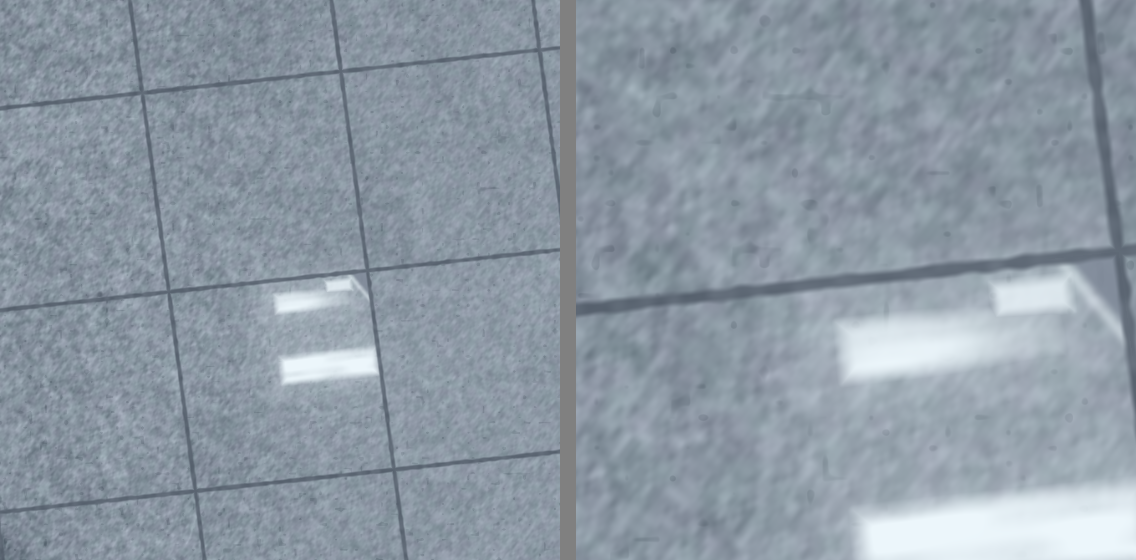
Left, the full canvas; right, a detail of the centre.
A Shadertoy shader for this texture:

```glsl
// Tilted grey speckled floor tiles with dark grout and two soft window reflections.

const vec2 GRID_ORIGIN = vec2(0.6563, 0.5169);   // one grout crossing
const vec2 TILE_RIGHT = vec2(0.3548, 0.0384);    // step to the next column
const vec2 TILE_UP = vec2(-0.0475, 0.3555);      // step to the next row
const float TILE_SIZE = 0.357;
const float GROUT_HALF_WIDTH = 0.0036;
const float GROUT_SOFTNESS = 0.0022;
const float GRAIN_FREQ = 150.0;
const float GRAIN_CONTRAST = 0.17;
const float MOTTLE_CONTRAST = 0.07;
const float TILE_VARIATION = 0.018;
const vec3 STONE = vec3(0.540, 0.587, 0.634);
const vec3 GROUT = vec3(0.345, 0.385, 0.435);
const vec3 GLARE = vec3(0.925, 0.965, 0.985);
const vec3 CHIP = vec3(0.50, 0.54, 0.60);

float hash(vec2 p) {
    return fract(sin(dot(p, vec2(127.1, 311.7))) * 43758.5453);
}

float noise(vec2 p) {
    vec2 i = floor(p), f = fract(p);
    f = f * f * (3.0 - 2.0 * f);
    return mix(mix(hash(i), hash(i + vec2(1, 0)), f.x),
               mix(hash(i + vec2(0, 1)), hash(i + vec2(1, 1)), f.x), f.y);
}

// Signed distance to a box aligned with the tile rows
float rowBox(vec2 p, vec2 centre, vec2 halfSize) {
    vec2 along = normalize(TILE_RIGHT);
    vec2 q = p - centre;
    q = abs(vec2(dot(q, along), dot(q, vec2(-along.y, along.x)))) - halfSize;
    return length(max(q, 0.0)) + min(max(q.x, q.y), 0.0);
}

float softFill(float d, float softness) {
    return 1.0 - smoothstep(-softness, softness, d);
}

// Slanted stone grain, mottling, colour drift and sparse dark specks
vec3 stone(vec2 p, vec2 tile) {
    vec2 slant = vec2(0.8 * p.x - 0.6 * p.y, 0.6 * p.x + 0.8 * p.y);
    vec2 g = slant * vec2(1.15, 0.75) * GRAIN_FREQ;
    float grain = 0.65 * noise(g) + 0.35 * noise(g * 1.7 + 31.0) - 0.5;
    float mottle = noise(slant * 62.0 + 7.0) - 0.5;
    float tint = noise(p * 70.0 + 53.0) - 0.5;
    float calm = mix(1.15, 0.75, smoothstep(0.1, 0.9, p.x));
    float shade = calm * (GRAIN_CONTRAST * grain + MOTTLE_CONTRAST * mottle);
    shade += 0.03 * (noise(p * 9.0 + 3.0) - 0.5);
    shade += TILE_VARIATION * (hash(tile + 4.0) - 0.5) + 0.02 * (p.x - 0.5);
    shade -= 0.06 * smoothstep(0.84, 0.93, noise(p * 110.0 + 90.0));

    // Dimmer patches near the top and the lower left corner
    shade -= 0.045 * exp(-dot(p - vec2(0.42, 0.97), p - vec2(0.42, 0.97)) * 45.0);
    shade -= 0.12 * exp(-length(p) * 16.0);
    return STONE + shade + tint * vec3(0.022, -0.008, 0.014);
}

void mainImage(out vec4 fragColor, in vec2 fragCoord) {
    vec2 p = fragCoord / iResolution.xy;
    float pixel = 1.0 / iResolution.y;

    // Tile coordinates
    vec2 uv = inverse(mat2(TILE_RIGHT, TILE_UP)) * (p - GRID_ORIGIN);
    vec3 color = stone(p, floor(uv));

    // Reflections: upper strip, its bright end, lower strip
    float upper = rowBox(p, vec2(0.558, 0.464), vec2(0.068, 0.018));
    float upperEnd = rowBox(p, vec2(0.605, 0.490), vec2(0.024, 0.011));
    float lower = rowBox(p, vec2(0.588, 0.347), vec2(0.087, 0.025));
    float streak = noise(vec2(p.x * 25.0, (p.y - 0.11 * p.x) * 95.0));
    float fade = 1.0 - 0.5 * smoothstep(0.54, 0.62, p.x);
    float glare = softFill(upper, 0.010) * fade * (0.70 + 0.35 * streak);
    glare = max(glare, softFill(upperEnd, 0.007) * 0.85);
    glare = max(glare, softFill(lower, 0.012) * (0.78 + 0.3 * streak));

    // Haze spreading around the strips
    float haze = 0.26 * exp(-max(min(upper, upperEnd), 0.0) * 34.0)
               + 0.26 * exp(-max(lower, 0.0) * 34.0);
    haze *= mix(1.0, 0.3, smoothstep(-0.01, 0.02, uv.x));
    color = mix(color, GLARE, clamp(max(glare, haze), 0.0, 1.0));

    // Dull triangular corner with a bright slanted rim
    float corner = (-uv.x / 0.085 - uv.y / 0.13 - 1.0) * 0.025;
    float inside = step(uv.x, 0.0) * step(uv.y, 0.0);
    color = mix(color, CHIP, 0.85 * inside * softFill(corner, 0.003));
    color = mix(color, GLARE, 0.45 * inside * exp(-pow((corner - 0.005) / 0.004, 2.0)));

    // Pale scratch in the bottom row
    vec2 s = p - vec2(0.341, 0.052);
    float scratch = abs(s.x - 0.32 * s.y + 0.004 * (noise(p * 80.0) - 0.5));
    color += 0.10 * softFill(scratch - 0.002, 0.003) * softFill(abs(s.y) - 0.025, 0.012);

    // Grout with slightly worn edges, plus a small dark nick
    vec2 lineDist = abs(uv - round(uv)) * TILE_SIZE;
    float wear = 0.0018 * (noise(p * 95.0 + 17.0) - 0.5);
    float soft = max(GROUT_SOFTNESS, pixel);
    float grout = softFill(min(lineDist.x, lineDist.y) - GROUT_HALF_WIDTH + wear, soft);
    grout = max(grout, softFill(length(p - vec2(0.178, 0.474)) - 0.005, 0.003));
    vec3 groutColor = GROUT + 0.07 * (noise(p * 120.0 + 41.0) - 0.5) + 0.10 * haze;
    color = mix(color, groutColor, 0.9 * grout);

    fragColor = vec4(clamp(color, 0.0, 1.0), 1.0);
}
```
